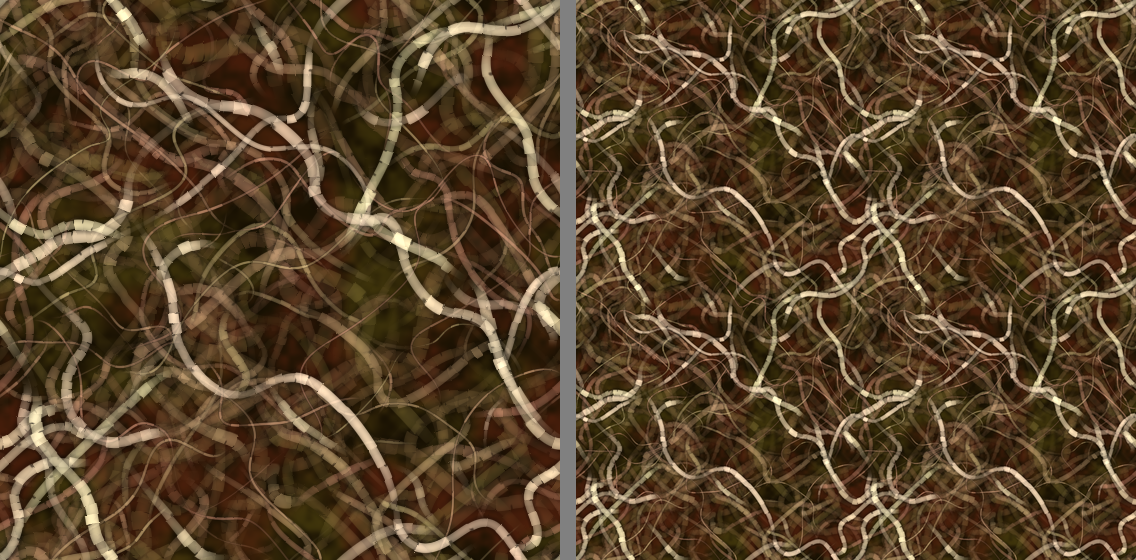
Left, the tile; right, the same tile 2 across and 2 down.
Write a WebGL 1 fragment shader that draws this texture.

```glsl
precision highp float;
// Tangled web of translucent, jointed root fibres over dark olive and rust ground; tiles.
uniform vec2 u_resolution;

const float TAU = 6.2831853;
const float PIECES = 64.0; // joints along one closed strand

const vec3 SOIL = vec3(0.11, 0.075, 0.01);
const vec3 MOSS = vec3(0.23, 0.19, 0.04);
const vec3 RUST = vec3(0.27, 0.11, 0.04);
const vec3 OLIVE = vec3(0.50, 0.45, 0.23);
const vec3 CLAY = vec3(0.53, 0.36, 0.27);
const vec3 TAN = vec3(0.74, 0.68, 0.47);
const vec3 ROSE = vec3(0.74, 0.51, 0.43);
const vec3 CREAM = vec3(0.95, 0.92, 0.72);
const vec3 BLUSH = vec3(0.93, 0.83, 0.72);

float hash(vec2 p) {
  vec3 q = fract(p.xyx * 0.1031);
  q += dot(q, q.yzx + 33.33);
  return fract((q.x + q.y) * q.z);
}

vec4 random4(float seed, float row) {
  return vec4(hash(vec2(seed, row)), hash(vec2(seed, row + 1.0)),
              hash(vec2(seed, row + 2.0)), hash(vec2(seed, row + 3.0)));
}

// Value noise that wraps after a whole number of cells
float noise(vec2 p, float cells) {
  vec2 i = floor(p * cells);
  vec2 f = fract(p * cells);
  f = f * f * (3.0 - 2.0 * f);
  vec2 a = mod(i, cells);
  vec2 b = mod(i + 1.0, cells);
  return mix(mix(hash(a), hash(vec2(b.x, a.y)), f.x),
             mix(hash(vec2(a.x, b.y)), hash(b), f.x), f.y);
}

// Signed distance to a closed wavy line (x) and position along it (y)
vec2 strandCoords(vec2 p, float seed) {
  vec4 shape = random4(seed, 1.0);
  vec4 bend = random4(seed, 11.0);
  vec4 shift = random4(seed, 21.0);
  if (shape.x < 0.5) p = p.yx;

  // Bend the plane, keeping its derivatives
  vec2 turns = 2.0 + floor(4.0 * bend.xy);
  vec2 phase = TAU * (turns * p.yx + bend.zw);
  vec2 strength = 0.4 + 0.85 * vec2(shape.z, shift.w);
  vec2 q = p + strength / (TAU * turns) * sin(phase);
  vec2 shear = strength * cos(phase);

  // Leaning wave, straightened by its gradient
  float lean = floor(3.0 * shape.y) - 1.0;
  vec3 waves = vec3(1.0, 3.0, 7.0);
  vec3 steep = vec3(0.45, 0.5, 0.35);
  vec3 angle = TAU * (waves * q.x + shift.xyz);
  float slope = lean + dot(steep, cos(angle));
  float offset = q.y - lean * q.x - dot(steep / (TAU * waves), sin(angle)) - shape.w;
  offset -= floor(offset + 0.5);
  vec2 grad = vec2(shear.y - slope, 1.0 - slope * shear.x);
  float steepness = max(dot(grad, grad), 0.12);
  float along = q.x - offset * (grad.x + shear.x * grad.y) / steepness;
  return vec2(offset / sqrt(steepness), along);
}

// Lay one jointed strand with a dark rim over the colour below
vec3 paintStrand(vec3 below, vec2 p, float seed, float width, float opacity,
                 float presence, vec3 tint) {
  vec2 c = strandCoords(p, seed);
  if (abs(c.x) > 3.0 * width) return below;
  float pixel = 1.0 / u_resolution.y;
  vec4 r = random4(seed, 31.0);

  // Shade of each piece, and fading along the strand
  float x = c.y * PIECES;
  float id = floor(x);
  float grain = mix(hash(vec2(mod(id - 1.0, PIECES), seed)),
                    hash(vec2(mod(id, PIECES), seed)), smoothstep(0.0, 0.09, fract(x)));
  float swell = sin(TAU * (c.y + r.x)) + 0.8 * sin(TAU * (2.0 * c.y + r.y))
              + 0.6 * sin(TAU * (5.0 * c.y + r.z));
  float fade = smoothstep(-0.6, 0.8, swell + presence);
  float w = width * (0.6 + 0.4 * fade) * (0.84 + 0.3 * grain);

  // Pieces slip sideways, so the edges are stepped
  float across = c.x + 0.4 * width * (fract(grain * 7.0) - 0.5) * step(0.003, width);
  float d = abs(across);
  float soft = max(0.7 * pixel, 0.1 * w);
  float body = 1.0 - smoothstep(w - soft, w + soft, d);
  float rim = 1.0 - smoothstep(w, 2.2 * w, d);

  // Thin notches cut in from one edge at some joints
  float cut = hash(vec2(mod(floor(x + 0.5), PIECES), seed + 300.0));
  float seam = abs(fract(x + 0.5) - 0.5) / PIECES;
  float notch = (1.0 - smoothstep(0.0002, 0.0002 + pixel, seam)) * step(0.5, cut);
  notch *= smoothstep(0.1, 0.6, across / w * sign(cut - 0.75));

  float light = (0.72 + 0.42 * grain) * (1.07 - 0.25 * min(d * d / (w * w), 1.0));
  float cover = body * opacity * fade * (0.75 + 0.25 * grain);
  vec3 shaded = below * (1.0 - 0.3 * opacity * fade * rim);
  return mix(shaded, tint * light * (1.0 - 0.6 * notch), cover) + 0.2 * cover * below;
}

void main() {
  vec2 p = gl_FragCoord.xy / u_resolution;

  // Mottled ground
  float mottle = 0.4 * noise(p, 13.0) + 0.35 * noise(p, 29.0) + 0.25 * noise(p, 67.0);
  vec3 ground = mix(MOSS, RUST, smoothstep(0.35, 0.75, noise(p, 9.0)));
  vec3 color = mix(SOIL, ground, smoothstep(0.2, 0.75, mottle));

  for (int i = 0; i < 56; i++) { // broad dim strands
    float seed = float(i) + 1.0;
    vec2 r = random4(seed, 41.0).xy;
    color = paintStrand(color, p, seed, 0.006 + 0.009 * r.x, 0.34, -0.1, mix(OLIVE, CLAY, r.y));
  }
  for (int i = 0; i < 34; i++) { // middle strands
    float seed = float(i) + 61.0;
    vec2 r = random4(seed, 41.0).xy;
    color = paintStrand(color, p, seed, 0.0035 + 0.007 * r.x, 0.5, -0.3, mix(TAN, ROSE, r.y));
  }
  for (int i = 0; i < 18; i++) { // hair roots
    float seed = float(i) + 101.0;
    vec2 r = random4(seed, 41.0).xy;
    color = paintStrand(color, p, seed, 0.0014 + 0.0014 * r.x, 0.6, 0.0, mix(TAN, ROSE, r.y));
  }
  for (int i = 0; i < 13; i++) { // bright main roots
    float seed = float(i) + 141.0;
    vec3 r = random4(seed, 41.0).xyz;
    color = paintStrand(color, p, seed, 0.004 + 0.007 * r.x, 0.6 + 0.3 * r.z, 0.1,
                        mix(CREAM, BLUSH, r.y));
  }

  color *= 0.84 + 0.3 * mottle;
  gl_FragColor = vec4(clamp(color, 0.0, 1.0), 1.0);
}
```
